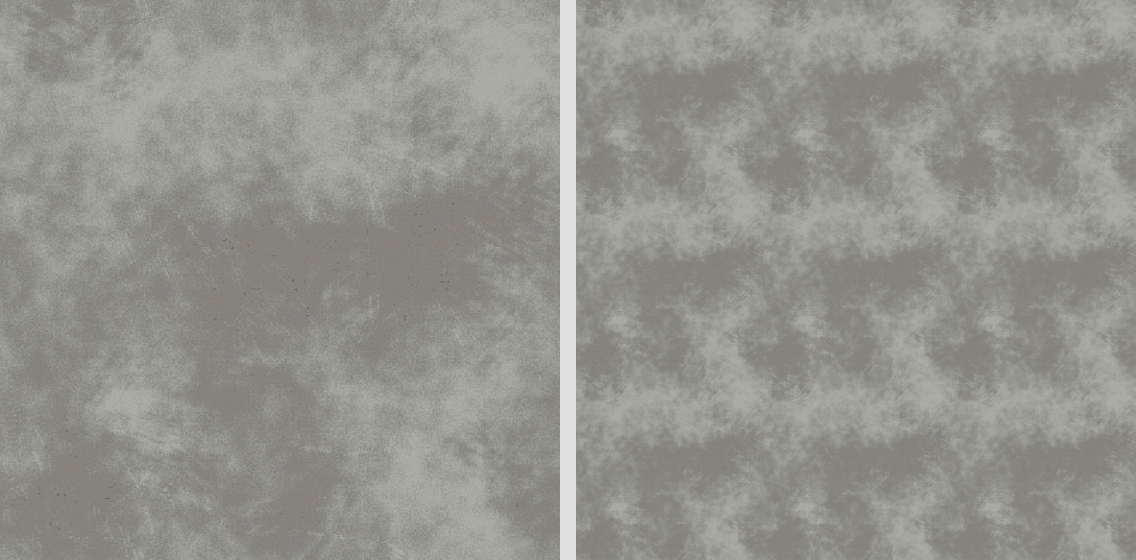
Left: one tile. Right: repeated 3 by 3.
A Shadertoy shader for this texture:

```glsl
vec2 hash2(vec2 cell, float seed) {
    uvec3 h = uvec3(ivec3(vec3(cell, seed))) * 1664525u + 101390u;
    h.x += h.y * h.z; h.y += h.z * h.x; h.z += h.x * h.y;
    h ^= h >> 16u;
    h.x += h.y * h.z; h.y += h.z * h.x;
    return vec2(h.xy >> 8u) / 16777216.0;
}

vec2 gradientAt(vec2 cell, vec2 period, float seed) {
    float a = 6.28318 * hash2(mod(cell, period), seed).x;
    return vec2(cos(a), sin(a));
}

// Gradient noise that wraps after a whole number of cells
float wrapNoise(vec2 p, vec2 period, float seed) {
    vec2 i = floor(p), f = p - i, e = vec2(1, 0);
    vec2 u = f * f * f * (f * (f * 6.0 - 15.0) + 10.0);
    float a = dot(gradientAt(i, period, seed), f);
    float b = dot(gradientAt(i + e.xy, period, seed), f - e.xy);
    float c = dot(gradientAt(i + e.yx, period, seed), f - e.yx);
    float d = dot(gradientAt(i + e.xx, period, seed), f - e.xx);
    return mix(mix(a, b, u.x), mix(c, d, u.x), u.y);
}

float noiseAt(vec2 uv, float cells, float seed) {
    return wrapNoise(uv * cells, vec2(cells), seed);
}

float fbm(vec2 uv, float cells, int octaves, float seed) {
    float sum = 0.0, gain = 1.0;
    for (int i = 0; i < octaves; i++) {
        sum += gain * noiseAt(uv, cells, seed + float(i));
        cells *= 2.0;
        gain *= 0.58;
    }
    return sum;
}

// Stretched noise along a whole-number direction, so it still tiles
float streaks(vec2 uv, vec2 dir, vec2 cells, float seed) {
    vec2 q = vec2(dot(uv, dir), dot(uv, vec2(-dir.y, dir.x)));
    return wrapNoise(q * cells, cells, seed);
}

// Bundles of thin, slightly bent brush marks
float brushMarks(vec2 uv) {
    float sum = 0.0;
    for (int i = 0; i < 84; i++) {
        float bundle = float(i / 7);
        vec2 center = hash2(vec2(bundle, 3), 50.0);
        vec2 style = hash2(vec2(bundle, 7), 51.0);
        vec2 jitter = hash2(vec2(i, 11), 52.0) - 0.5;
        vec2 shape = hash2(vec2(i, 17), 53.0);
        float angle = 3.14159 * style.x + 0.5 * jitter.x;
        vec2 along = vec2(cos(angle), sin(angle));
        vec2 d = fract(uv - center - 0.16 * jitter + 0.5) - 0.5;
        vec2 p = vec2(dot(d, along), dot(d, vec2(-along.y, along.x)));
        p.y += (style.y - 0.5) * 5.0 * p.x * p.x;
        float width = mix(0.0015, 0.007, shape.x * shape.x * shape.x);
        float len = mix(0.04, 0.13, shape.y);
        sum += (1.0 - smoothstep(0.0, width, abs(p.y)))
             * (1.0 - smoothstep(0.3 * len, len, abs(p.x)));
    }
    return min(sum, 1.3);
}

void mainImage(out vec4 fragColor, in vec2 fragCoord) {
    vec2 uv = fragCoord / iResolution.xy;
    vec2 bend = vec2(fbm(uv, 4.0, 2, 1.0), fbm(uv, 4.0, 2, 5.0));
    vec2 warped = uv + 0.05 * bend;

    // Cloudy patches and their crumbly borders
    float clouds = fbm(warped, 3.0, 5, 10.0);
    float mottle = fbm(uv + 0.01 * bend, 26.0, 4, 20.0);
    float grain = noiseAt(uv, 211.0, 30.0) + noiseAt(uv, 397.0, 31.0);

    // Rubbed streaks, each direction dominant in its own area
    float area = smoothstep(-0.25, 0.25, noiseAt(uv, 4.0, 35.0));
    float rubbed = mix(streaks(warped, vec2(1, 1), vec2(6, 52), 36.0),
                       streaks(warped, vec2(2, -1), vec2(4, 38), 37.0), area);
    rubbed += 0.5 * streaks(uv + 0.02 * bend, vec2(1, 0), vec2(7, 90), 38.0);
    rubbed += 0.4 * streaks(uv + 0.02 * bend, vec2(0, 1), vec2(6, 80), 39.0);
    float rubMask = smoothstep(-0.2, 0.35, noiseAt(uv, 5.0, 40.0));

    float wear = 0.40 + 0.75 * clouds + 0.27 * mottle + 0.2 * grain
               + 0.34 * rubbed * rubMask;
    float broken = smoothstep(-0.35, 0.35, mottle + 0.6 * grain);
    wear += 0.24 * brushMarks(uv + 0.012 * bend) * broken;

    // Plaster tones, flat at both ends
    vec3 darkGrey = vec3(0.516, 0.512, 0.494);
    vec3 lightGrey = vec3(0.672, 0.672, 0.650);
    vec3 color = mix(darkGrey, lightGrey, smoothstep(0.0, 1.0, wear));
    color += 0.016 * grain;

    // Warm stains and dark pits in the most worn parts
    float stain = smoothstep(0.2, 0.55, -clouds);
    color += stain * vec3(0.012, 0.0, -0.012) * smoothstep(-0.2, 0.3, noiseAt(uv, 40.0, 60.0));
    float pits = smoothstep(0.42, 0.62, noiseAt(uv, 150.0, 61.0) + 0.35 * noiseAt(uv, 22.0, 62.0));
    color = mix(color, vec3(0.38, 0.37, 0.33), 0.7 * pits * stain);

    fragColor = vec4(color, 1.0);
}
```
